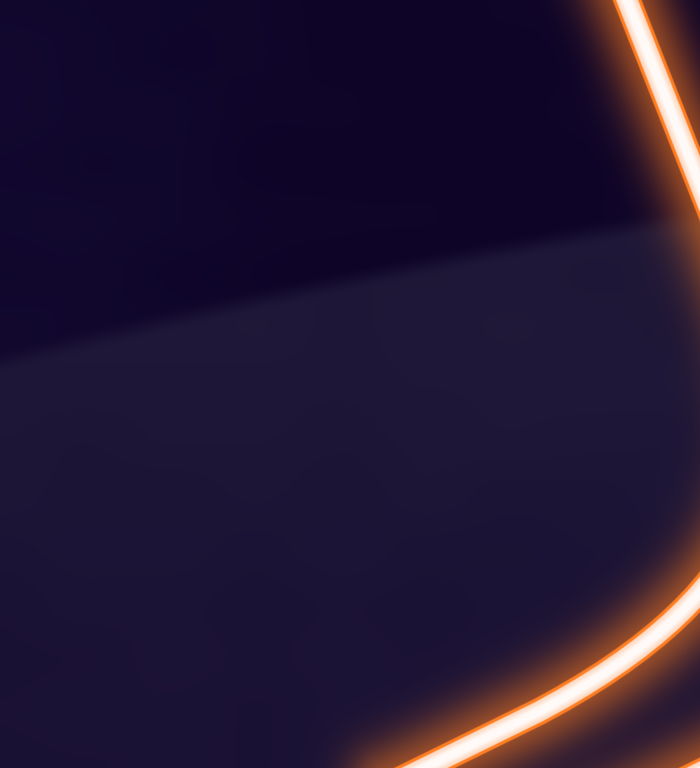
This background is drawn by a Shadertoy shader. Its source:

```glsl
// Two glowing orange neon tubes bend round the right side of a dark violet wall.
// Tubes are distances to a cubic curve and straight segments; the wall is
// two soft tones parted by a shallow arc, with faint value noise.

float hash(vec2 p) {
    return fract(sin(dot(p, vec2(127.1, 311.7))) * 43758.5);
}

float noise(vec2 p) {
    vec2 i = floor(p), f = fract(p);
    f = f * f * (3.0 - 2.0 * f);
    return mix(mix(hash(i), hash(i + vec2(1, 0)), f.x),
               mix(hash(i + vec2(0, 1)), hash(i + vec2(1, 1)), f.x), f.y);
}

float segmentDistance(vec2 p, vec2 a, vec2 b) {
    vec2 ab = b - a;
    return length(p - a - ab * clamp(dot(p - a, ab) / dot(ab, ab), 0.0, 1.0));
}

vec2 cubic(vec2 a, vec2 b, vec2 c, vec2 d, float t) {
    float s = 1.0 - t;
    return s * s * s * a + 3.0 * s * t * (s * b + t * c) + t * t * t * d;
}

// Straight run, wide bend beyond the right edge, then a straight tail
float bentTube(vec2 p) {
    vec2 start = vec2(0.909, 0.766), end = vec2(0.703, 0.074);
    float d = min(segmentDistance(p, vec2(0.790, 1.067), start),
                  segmentDistance(p, end, vec2(0.508, -0.022)));
    vec2 previous = start;
    for (int i = 1; i <= 40; i++) {
        vec2 next = cubic(start, vec2(1.004, 0.523), vec2(1.112, 0.292), end, float(i) / 40.0);
        d = min(d, segmentDistance(p, previous, next));
        previous = next;
    }
    return d;
}

vec3 wall(vec2 p) {
    float arc = 0.527 + 0.26 * p.x - 0.055 * p.x * p.x;
    float below = smoothstep(-0.018, 0.016, arc - p.y);
    vec3 upper = mix(vec3(0.068, 0.03, 0.18), vec3(0.052, 0.015, 0.155),
                     smoothstep(0.0, 0.5, p.x));
    vec3 lower = mix(vec3(0.102, 0.07, 0.205), vec3(0.118, 0.09, 0.215),
                     smoothstep(0.1, 0.6, p.y));
    return mix(upper, lower, below) + 0.008 * (noise(p * vec2(9.0, 14.0)) - 0.5);
}

float glow(float d) {
    return 0.65 * exp(-d * d / 0.0028);
}

void mainImage(out vec4 fragColor, in vec2 fragCoord) {
    vec2 p = fragCoord / iResolution.y;
    float pixel = 1.0 / iResolution.y;
    float bent = bentTube(p);
    float corner = segmentDistance(p, vec2(0.7, -0.11), vec2(1.1, 0.087));
    float d = min(bent, corner);

    // Halos combine as light on the wall
    float halo = 1.0 - (1.0 - glow(bent)) * (1.0 - glow(corner));
    vec3 color = mix(wall(p), vec3(0.93, 0.46, 0.13), halo);

    // Orange rim around a pale core
    vec3 core = mix(vec3(1.0, 0.98, 0.97), vec3(0.99, 0.85, 0.76),
                    smoothstep(0.003, 0.013, d));
    color = mix(color, vec3(1.0, 0.49, 0.13), 1.0 - smoothstep(0.0175 - pixel, 0.0175 + pixel, d));
    color = mix(color, core, 1.0 - smoothstep(0.0133 - pixel, 0.0133 + pixel, d));
    fragColor = vec4(color, 1.0);
}
```
